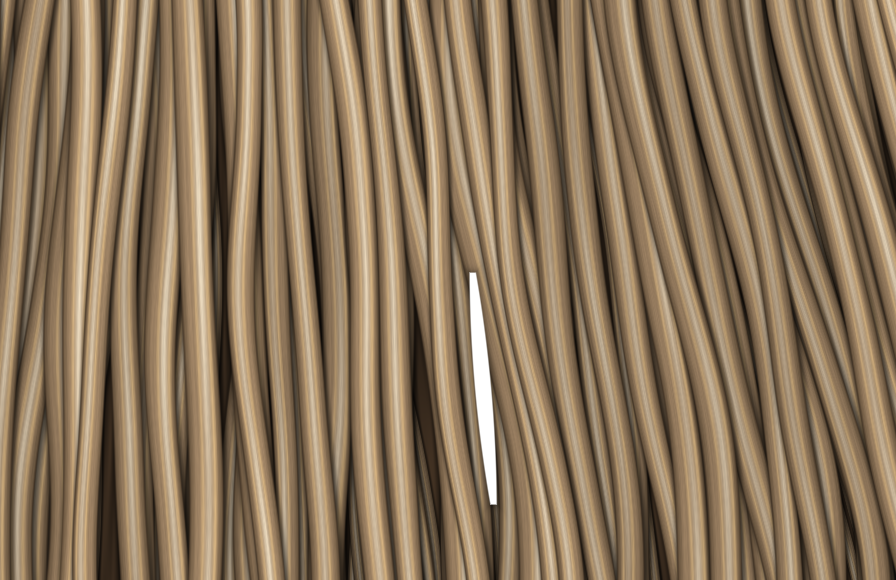
Give the GLSL for this texture, as a WebGL 2 fragment shader.

```glsl
#version 300 es
precision highp float;
// Curtain of glossy brown reed strands, fanning out towards the bottom.

#define LAYERS 5
#define PITCH 0.074        // strand spacing within a layer
#define HALF_WIDTH 0.0265  // half the width of a front strand
#define LEAN -0.09         // sideways drift at the left border
#define FAN 0.25           // growth of the drift to the right
#define SWAY 0.05          // wander of single strands
#define SHADOW 0.62        // strength of the shadows between strands
#define GRAIN 0.075        // contrast of the fine fibres

uniform vec2 u_resolution;
out vec4 fragColor;

const vec3 DARK  = vec3(0.20, 0.15, 0.105);
const vec3 SHADE = vec3(0.43, 0.35, 0.26);
const vec3 BROWN = vec3(0.57, 0.47, 0.36);
const vec3 GOLD  = vec3(0.77, 0.64, 0.45);
const vec3 PALE  = vec3(0.84, 0.78, 0.68);

vec2 hash2(vec2 p) {
    vec3 q = fract(p.xyx * vec3(0.1031, 0.1030, 0.0973));
    q += dot(q, q.yzx + 33.33);
    return fract((q.xx + q.yz) * q.zy);
}

float gradientDot(vec2 cell, vec2 offset) {
    float angle = 6.2832 * hash2(cell).x;
    return dot(vec2(cos(angle), sin(angle)), offset);
}

float gradientNoise(vec2 p) {
    vec2 i = floor(p), f = fract(p);
    vec2 s = f * f * f * (f * (f * 6.0 - 15.0) + 10.0);
    vec2 e = vec2(1.0, 0.0);
    float low = mix(gradientDot(i, f), gradientDot(i + e.xy, f - e.xy), s.x);
    float high = mix(gradientDot(i + e.yx, f - e.yx), gradientDot(i + e.xx, f - e.xx), s.x);
    return mix(low, high, s.y);
}

float bump(float x, float width) {
    return exp(-x * x / (width * width));
}

// Cross-section: pale ridge between golden lines, falling off to dark edges.
vec3 strandColor(float q, float drop, vec2 seed) {
    float wander = gradientNoise(vec2(seed.x * 91.0, drop * 2.0 + seed.y * 37.0));
    float ridge = (seed.y - 0.5) * 0.6 + 0.15 * wander;
    float gloss = 0.72 + 0.5 * wander + 0.25 * (seed.x - 0.5);
    vec3 col = mix(BROWN, SHADE, smoothstep(0.5, 0.88, abs(q)));
    col = mix(col, GOLD, 0.85 * bump(q - ridge - 0.36, 0.13));
    col = mix(col, GOLD, 0.70 * bump(q - ridge + 0.36, 0.11));
    col = mix(col, PALE, clamp(gloss, 0.25, 1.0) * bump(q - ridge, 0.23));
    col = mix(col, DARK, 0.8 * smoothstep(0.83, 1.03, abs(q)));
    float fibre = gradientNoise(vec2(q * 9.0 + seed.x * 300.0, drop * 5.0));
    fibre += 0.6 * gradientNoise(vec2(q * 22.0 + seed.y * 300.0, drop * 40.0));
    return col * (0.94 + 0.14 * seed.x + GRAIN * fibre);
}

// Narrow bright opening between the strands: x is coverage, y a soft rim.
vec2 opening(vec2 p, float pixel) {
    float s = (0.53 - p.y) / 0.40;
    float center = 0.815 + 0.036 * s;
    float halfWidth = 0.0055 + 0.034 * s * (1.0 - s);
    float d = max(abs(p.x - center) - halfWidth, (abs(s - 0.5) - 0.5) * 0.40);
    return vec2(1.0 - smoothstep(-pixel, pixel, d), exp(-max(d, 0.0) * 160.0));
}

void main() {
    vec2 p = gl_FragCoord.xy / u_resolution.y;
    float pixel = 1.0 / u_resolution.y;
    float drop = 1.0 - p.y;

    // Undo the fan so that strands hang almost straight in u.
    float bend = mix(drop, smoothstep(0.0, 1.0, drop), 0.45);
    float stretch = 1.0 + FAN * bend;
    float u = (p.x - LEAN * bend) / stretch;

    vec3 col = DARK * (1.0 + 0.6 * gradientNoise(vec2(u * 130.0, drop * 3.0)));

    // Strands from the back layer to the front one.
    for (int layer = 0; layer < LAYERS; layer++) {
        float depth = float(layer) / float(LAYERS - 1);
        float pitch = PITCH * mix(0.6, 1.0, smoothstep(0.0, 0.4, depth));
        float shift = depth * 1.7;
        float first = floor(u / pitch + shift);
        for (int k = -2; k <= 2; k++) {
            float id = first + float(k);
            vec2 seed = hash2(vec2(id + 57.0, float(layer) * 19.0 + 7.0));
            vec2 shape = hash2(seed * 513.0 + 11.0);
            float center = (id + 0.5 + 0.75 * (seed.x - 0.5) - shift) * pitch;
            center += SWAY * gradientNoise(vec2(seed.y * 83.0, drop * 1.5 + seed.x * 29.0));
            center += (shape.x - 0.5) * 0.065 * (bend - 0.3);

            float width = HALF_WIDTH * mix(0.5, 1.0, smoothstep(0.0, 0.5, depth));
            width *= 0.78 + 0.3 * shape.y;
            width *= 1.0 + 0.3 * gradientNoise(vec2(shape.x * 61.0, drop * 1.8));
            float q = (u - center) * stretch / width;
            float soft = 1.1 * pixel / width;

            float shadow = 1.0 - smoothstep(0.85, 1.4, abs(q - 0.08));
            col *= 1.0 - SHADOW * shadow;
            vec3 strand = strandColor(q, drop, shape) * mix(0.62, 1.02, sqrt(depth));
            col = mix(col, strand, 1.0 - smoothstep(1.0 - soft, 1.0 + soft, abs(q)));
        }
    }

    vec2 gap = opening(p, pixel);
    col = mix(col * (1.0 - 0.35 * gap.y), vec3(1.0), gap.x);
    fragColor = vec4(clamp(col, 0.0, 1.0), 1.0);
}
```
